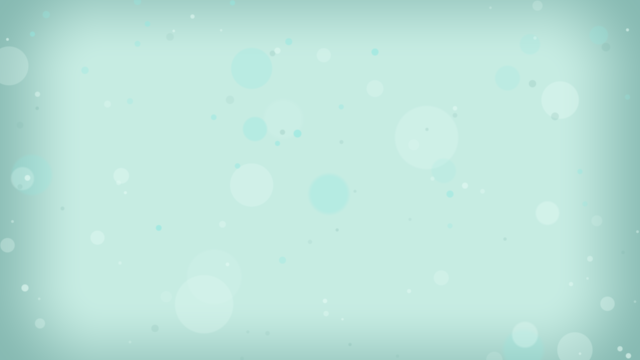
This background is drawn by a Shadertoy shader. Its source:

```glsl
const vec2 CANVAS = vec2(16.0 / 9.0, 1.0);
const vec3 MINT = vec3(0.777, 0.925, 0.888);
const vec3 SHADE = vec3(0.53, 0.73, 0.70);
const vec3 PALE = vec3(0.90, 0.985, 0.96);
const vec3 AQUA = vec3(0.57, 0.91, 0.88);
const vec3 DUSK = vec3(0.47, 0.69, 0.65);

float hash(float n) {
    return fract(sin(n * 12.9898) * 43758.5453);
}

// Flat disc with a feathered rim, softness given as a share of the radius
vec3 addDisc(vec3 base, vec2 p, vec2 centre, float radius, float softness, vec3 tint, float alpha) {
    float feather = max(radius * softness, 1.0 / iResolution.y);
    float cover = 1.0 - smoothstep(radius - feather, radius + feather, length(p - centre));
    return mix(base, tint, cover * alpha);
}

// Random discs, mostly near the smaller radius
vec3 scatterDiscs(vec3 base, vec2 p, int count, float seed, vec2 radii, vec3 tint, float alpha) {
    for (int i = 0; i < count; i++) {
        float id = seed + float(i) * 1.37;
        vec2 centre = CANVAS * vec2(hash(id), hash(id + 41.3));
        float pick = hash(id + 83.7);
        float radius = mix(radii.x, radii.y, pick * pick);
        float strength = alpha * mix(0.4, 1.0, hash(id + 127.1));
        base = addDisc(base, p, centre, radius, 0.12, tint, strength);
    }
    return base;
}

// Rounded frame of shade that deepens toward the corners
vec3 vignette(vec2 p, vec2 innerHalf, float start, float end) {
    vec2 outside = max(abs(p - 0.5 * CANVAS) - innerHalf, 0.0);
    return mix(MINT, SHADE, smoothstep(start, end, length(outside)));
}

void mainImage(out vec4 fragColor, in vec2 fragCoord) {
    vec2 p = fragCoord / iResolution.xy * CANVAS;
    vec3 color = vignette(p, vec2(0.60, 0.28), 0.05, 0.36);

    // Large aqua glows
    color = addDisc(color, p, vec2(0.699, 0.810), 0.057, 0.06, AQUA, 0.25);
    color = addDisc(color, p, vec2(0.914, 0.461), 0.055, 0.15, AQUA, 0.33);
    color = addDisc(color, p, vec2(0.088, 0.514), 0.056, 0.10, AQUA, 0.25);
    color = addDisc(color, p, vec2(1.454, 0.028), 0.056, 0.15, AQUA, 0.25);

    // Large pale bokeh
    color = addDisc(color, p, vec2(1.185, 0.618), 0.088, 0.04, PALE, 0.24);
    color = addDisc(color, p, vec2(0.699, 0.486), 0.060, 0.04, PALE, 0.30);
    color = addDisc(color, p, vec2(0.595, 0.231), 0.076, 0.05, PALE, 0.12);
    color = addDisc(color, p, vec2(0.567, 0.155), 0.081, 0.04, PALE, 0.26);
    color = addDisc(color, p, vec2(1.556, 0.722), 0.052, 0.06, PALE, 0.36);
    color = addDisc(color, p, vec2(0.025, 0.817), 0.054, 0.05, PALE, 0.26);
    color = addDisc(color, p, vec2(0.787, 0.669), 0.054, 0.12, PALE, 0.12);
    color = addDisc(color, p, vec2(1.597, 0.028), 0.049, 0.05, PALE, 0.30);

    // Scattered smaller bokeh and specks
    color = scatterDiscs(color, p, 5, 11.0, vec2(0.024, 0.036), AQUA, 0.35);
    color = scatterDiscs(color, p, 16, 29.0, vec2(0.014, 0.036), PALE, 0.40);
    color = scatterDiscs(color, p, 26, 67.0, vec2(0.004, 0.012), DUSK, 0.28);
    color = scatterDiscs(color, p, 22, 103.0, vec2(0.007, 0.011), AQUA, 0.65);
    color = scatterDiscs(color, p, 36, 151.0, vec2(0.003, 0.010), PALE, 0.65);

    fragColor = vec4(color, 1.0);
}
```
